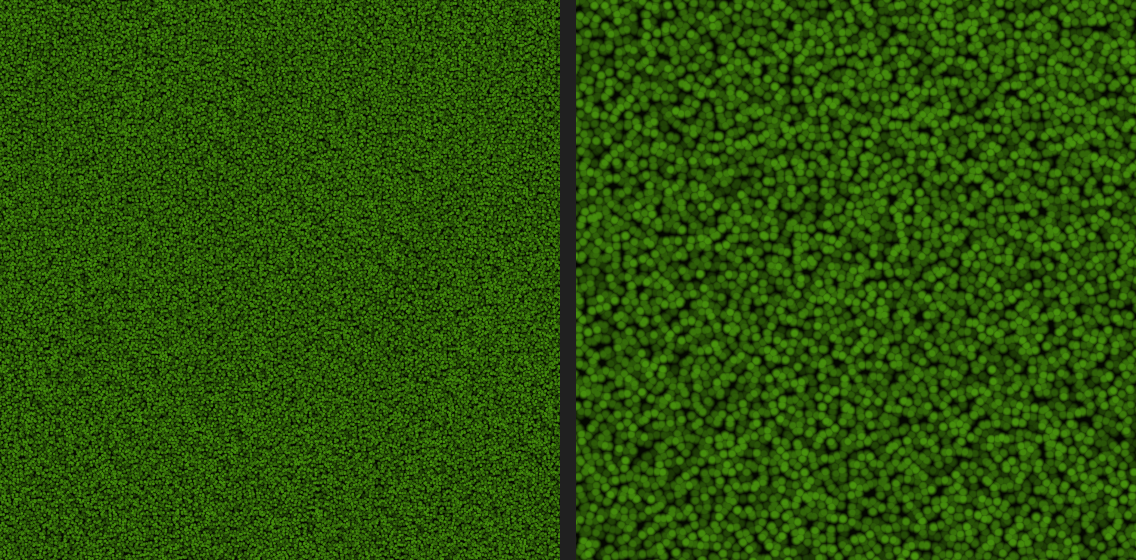
Left, the full canvas; right, a detail of the centre.
Give the GLSL for this texture, as a Shadertoy shader.

```glsl
// Dense green foliage: small soft round leaves over dark gaps, tiling in both directions.

const float CELLS = 180.0;                    // leaf cells across the canvas
const int LEAVES_PER_CELL = 2;
const float LEAF_CORE = 0.21;                 // radius of the flat centre, in cells
const float LEAF_EDGE = 0.78;                 // radius where the leaf fades out, in cells
const float DARKEST_LEAF = 0.20;
const float BRIGHTEST_LEAF = 0.58;
const float GAP_TONE = 0.03;
const vec3 LEAF_TINT = vec3(0.49, 1.0, 0.09);

float hash(vec2 p) {
    return fract(sin(dot(p, vec2(127.1, 311.7))) * 43758.5453);
}

// Brightness of the lightest leaf over a point given in cells
float foliage(vec2 p) {
    vec2 cell = floor(p);
    float tone = GAP_TONE;
    for (int y = -1; y <= 1; y++) {
        for (int x = -1; x <= 1; x++) {
            vec2 neighbour = cell + vec2(x, y);
            vec2 wrapped = mod(neighbour, CELLS);
            for (int i = 0; i < LEAVES_PER_CELL; i++) {
                vec2 seed = wrapped + float(i) * vec2(241.3, 197.9);
                vec2 centre = neighbour + vec2(hash(seed), hash(seed + 17.37));
                float leafTone = mix(DARKEST_LEAF, BRIGHTEST_LEAF, hash(seed + 53.71));
                float cover = 1.0 - smoothstep(LEAF_CORE, LEAF_EDGE, distance(p, centre));
                tone = max(tone, leafTone * cover);
            }
        }
    }
    return tone;
}

void mainImage(out vec4 fragColor, in vec2 fragCoord) {
    vec2 uv = fragCoord / iResolution.xy;
    fragColor = vec4(LEAF_TINT * foliage(uv * CELLS), 1.0);
}
```
